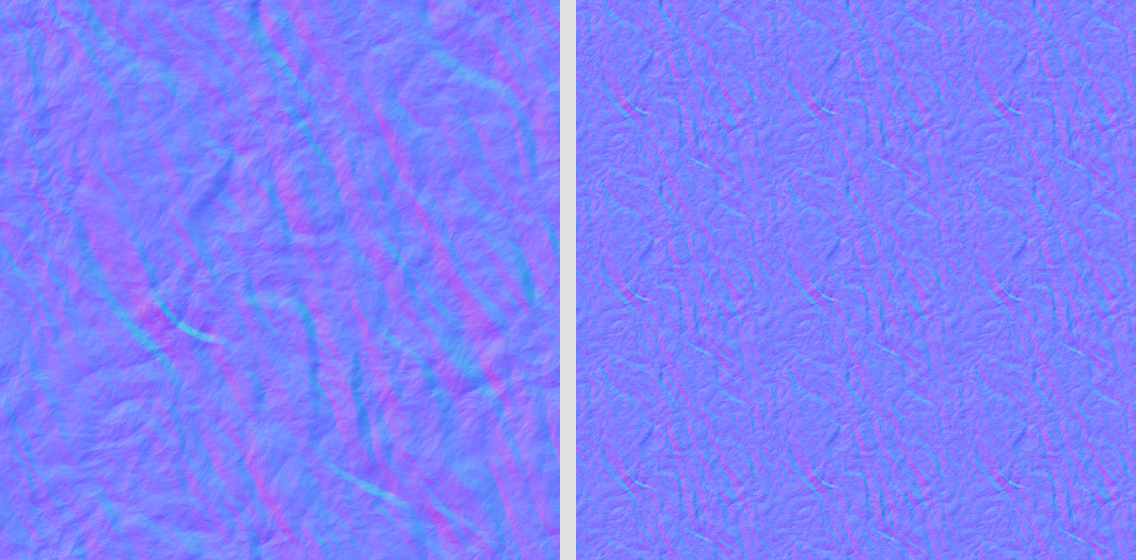
Left: one tile. Right: repeated 3 by 3.
Reproduce this texture map procedurally as a WebGL 2 fragment shader.

```glsl
#version 300 es
precision highp float;
precision highp int;
// Tiling tangent-space normal map of creased rock with slanted folds and fine crumples.

uniform vec2 u_resolution;
out vec4 fragColor;

const float TAU = 6.2831853;

// Integer hash of a lattice point, turned into a unit gradient.
vec2 latticeGradient(ivec2 point, int seed) {
    uvec2 h = uvec2(point + seed * 7919);
    for (int i = 0; i < 2; i++) {
        h = h * 1664525u + 1013904223u;
        h.x += h.y * 1664525u;
        h.y += h.x * 1664525u;
        h ^= h >> 16u;
    }
    float angle = TAU * float(h.x & 65535u) / 65536.0;
    return vec2(cos(angle), sin(angle));
}

// Gradient noise on a slanted lattice. The whole-number rows define its axes;
// corners that coincide on the unit tile share one wrapped index.
float tileNoise(vec2 uv, ivec2 across, ivec2 along, int seed) {
    vec2 q = vec2(dot(vec2(across), uv), dot(vec2(along), uv));
    ivec2 cell = ivec2(floor(q));
    vec2 f = fract(q);
    int period = abs(across.x * along.y - across.y * along.x);
    float corner[4];
    for (int i = 0; i < 4; i++) {
        ivec2 offset = ivec2(i & 1, i >> 1);
        ivec2 p = cell + offset;
        ivec2 index = ivec2(along.y * p.x - across.y * p.y,
                            across.x * p.y - along.x * p.x);
        index = (index % period + period) % period;
        corner[i] = dot(latticeGradient(index, seed), f - vec2(offset));
    }
    vec2 w = f * f * f * (f * (f * 6.0 - 15.0) + 10.0);
    return mix(mix(corner[0], corner[1], w.x), mix(corner[2], corner[3], w.x), w.y);
}

float squareNoise(vec2 uv, int cells, int seed) {
    return tileNoise(uv, ivec2(cells, 0), ivec2(0, cells), seed);
}

// Narrow crest where the noise changes sign; slope is independent of frequency.
float crestLayer(vec2 uv, ivec2 across, ivec2 along, float slope, float softness, int seed) {
    float n = tileNoise(uv, across, along, seed);
    return -sqrt(n * n + softness * softness) * slope / length(vec2(across));
}

// Continuous steps: a narrow steep rise, then a long gentle fall, fading in and out.
float stepLayer(vec2 uv, ivec2 across, ivec2 along, float slope, float width, int seed) {
    float t = fract(dot(vec2(across), uv) + 1.3 * squareNoise(uv, 4, seed));
    float strength = clamp(0.5 + 1.6 * tileNoise(uv, across, along, seed + 1), 0.0, 1.3);
    float profile = (smoothstep(0.0, width, t) - t) * width / 1.5;
    return profile * strength * slope / length(vec2(across));
}

vec2 warp(vec2 uv, int cells, float amount, int seed) {
    return amount * vec2(squareNoise(uv, cells, seed), squareNoise(uv, cells, seed + 1));
}

float surfaceHeight(vec2 uv) {
    vec2 bent = uv + warp(uv, 3, 0.04, 1) + warp(uv, 9, 0.012, 3);
    vec2 jagged = bent + warp(uv, 24, 0.004, 20);

    // Long folds falling from upper left to lower right.
    float folds = stepLayer(jagged, ivec2(7, 4), ivec2(1, -2), 0.32, 0.28, 30)
                + stepLayer(jagged, ivec2(13, 7), ivec2(2, -3), 0.27, 0.32, 34)
                + crestLayer(jagged, ivec2(9, 4), ivec2(1, -1), 0.14, 0.06, 5)
                + crestLayer(jagged, ivec2(16, 8), ivec2(2, -3), 0.14, 0.03, 6)
                + crestLayer(jagged, ivec2(27, 14), ivec2(3, -5), 0.11, 0.04, 7);
    folds *= 1.0 + 0.4 * squareNoise(uv, 4, 8);

    // Short angular crumples: crests and furrows take turns.
    float crumples = 0.0;
    float slope = 0.085;
    int scale = 1;
    for (int octave = 0; octave < 4; octave++) {
        crumples += crestLayer(jagged, ivec2(-8, 10) * scale, ivec2(9, 6) * scale,
                               slope, 0.04, 10 + octave);
        slope *= -0.88;
        scale *= 2;
    }
    crumples *= 1.0 + 0.5 * squareNoise(uv, 5, 9);
    return folds + crumples;
}

// Central differences give the surface slope in canvas units.
vec2 surfaceSlope(vec2 uv, float radius) {
    vec2 d = vec2(radius, 0.0);
    return vec2(surfaceHeight(uv + d.xy) - surfaceHeight(uv - d.xy),
                surfaceHeight(uv + d.yx) - surfaceHeight(uv - d.yx)) / (2.0 * radius);
}

// Packs the normal into colour, with green pointing down the canvas.
vec3 encodeNormal(vec2 slope) {
    vec3 normal = normalize(vec3(-slope.x, slope.y, 1.0));
    return 0.5 + 0.5 * normal;
}

void main() {
    vec2 uv = gl_FragCoord.xy / u_resolution;
    vec2 slope = surfaceSlope(uv, 0.0012);
    fragColor = vec4(encodeNormal(slope), 1.0);
}
```
